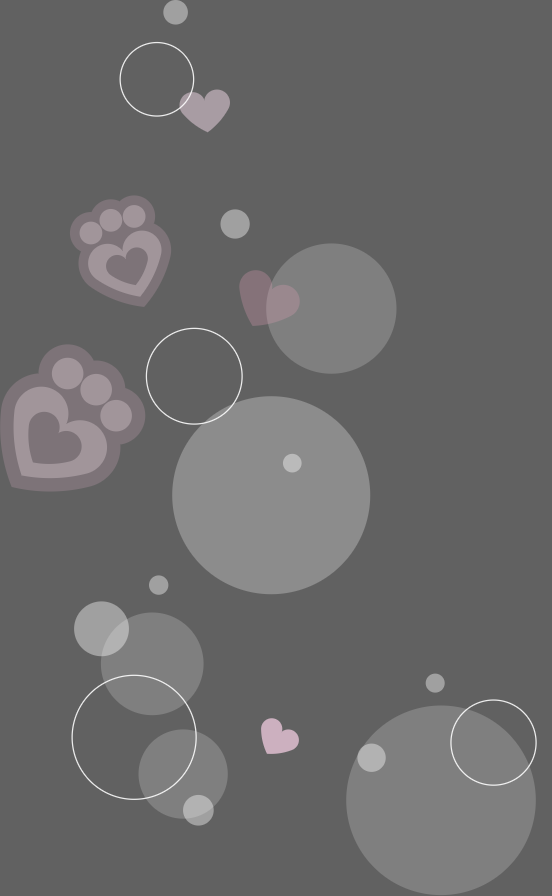
Reproduce this background procedurally as a WebGL 2 fragment shader.

```glsl
#version 300 es
precision highp float;

uniform vec2 u_resolution;
out vec4 outColor;

#define BACKDROP vec3(0.38)
#define HAZE_ALPHA 0.19
#define FOCUS_ALPHA 0.27
#define BEAD_ALPHA 0.40
#define RING_ALPHA 0.88
#define RING_HALF_WIDTH 0.07
#define PAW_RIM vec3(0.49, 0.45, 0.47)
#define PAW_PAD vec3(0.63, 0.585, 0.605)
#define RIM_MARGIN 0.225
#define TOE_RADIUS 0.265

const vec3 WHITE = vec3(1.0);

// Discs as (centre, radius); the canvas is 100 units high
const vec3 HAZE[4] = vec3[4](
    vec3(36.98, 65.56, 7.27), vec3(49.22, 10.68, 10.58),
    vec3(16.99, 25.91, 5.73), vec3(20.44, 13.61, 4.98));
const vec3 FOCUS = vec3(30.27, 44.73, 11.05);
const vec3 BEADS[8] = vec3[8](
    vec3(11.33, 29.82, 3.06), vec3(19.60, 98.63, 1.37),
    vec3(26.24, 75.00, 1.63), vec3(32.62, 48.31, 1.04),
    vec3(17.71, 34.70, 1.08), vec3(48.57, 23.76, 1.06),
    vec3(41.47, 15.43, 1.58), vec3(22.14, 9.57, 1.71));
const vec3 RINGS[4] = vec3[4](
    vec3(17.51, 91.15, 4.10), vec3(21.68, 58.01, 5.34),
    vec3(14.97, 17.71, 6.92), vec3(55.08, 17.12, 4.75));

// Placements as (centre, scale, tilt in degrees)
const vec4 PAWS[2] = vec4[2](
    vec4(13.93, 71.35, 4.78, 21.0), vec4(6.77, 51.95, 6.64, -41.0));
const vec4 HEARTS[3] = vec4[3](
    vec4(22.85, 88.41, 3.19, 6.0), vec4(30.08, 67.19, 4.04, -28.0),
    vec4(31.25, 18.03, 2.60, -34.0));
const vec4 HEART_TINTS[3] = vec4[3](
    vec4(0.66, 0.61, 0.64, 1.0), vec4(0.85, 0.61, 0.70, 0.3),
    vec4(0.80, 0.69, 0.75, 1.0));

float disc(vec2 p, vec3 d) {
    return length(p - d.xy) - d.z;
}

// Heart with its tip near (0, -1): round lobes joined to wide side arcs
float heart(vec2 p) {
    const vec2 lobe = vec2(0.43, 0.0);
    const float lobeRadius = 0.455;
    const vec2 arcCentre = vec2(-1.2475, 1.161);
    p.x = abs(p.x);
    vec2 axis = lobe - arcCentre;
    vec2 q = p - lobe;
    bool onSide = p.y < 0.0 && axis.x * q.y - axis.y * q.x < 0.0;
    return onSide ? length(p - arcCentre) - length(axis) - lobeRadius
                  : length(q) - lobeRadius;
}

vec2 toLocal(vec2 p, vec4 place) {
    float a = radians(place.w);
    float c = cos(a), s = sin(a);
    p = (p - place.xy) / place.z;
    return vec2(c * p.x + s * p.y, c * p.y - s * p.x);
}

void main() {
    float pixel = 100.0 / u_resolution.y;
    vec2 p = gl_FragCoord.xy * pixel;
    vec3 color = BACKDROP;

    #define COVER(d) clamp(0.5 - (d) / pixel, 0.0, 1.0)

    // Paw prints: rim, pad with toes, then a small inner heart
    for (int i = 0; i < 2; i++) {
        vec2 q = toLocal(p, PAWS[i]);
        float size = PAWS[i].z;
        float paw = heart(q);
        for (float t = -1.0; t <= 1.0; t++) {
            vec2 toe = vec2(0.54 * t, 0.91 - 0.11 * t * t);
            paw = min(paw, length(q - toe) - TOE_RADIUS);
        }
        float inner = 0.57 * heart((q + vec2(0.0, 0.14)) / 0.57);
        color = mix(color, PAW_RIM, COVER((paw - RIM_MARGIN) * size));
        color = mix(color, PAW_PAD, COVER(paw * size));
        color = mix(color, PAW_RIM, COVER(inner * size));
    }

    // Translucent discs
    for (int i = 0; i < 4; i++)
        color = mix(color, WHITE, HAZE_ALPHA * COVER(disc(p, HAZE[i])));
    color = mix(color, WHITE, FOCUS_ALPHA * COVER(disc(p, FOCUS)));

    // Loose hearts
    for (int i = 0; i < 3; i++) {
        float d = heart(toLocal(p, HEARTS[i])) * HEARTS[i].z;
        color = mix(color, HEART_TINTS[i].rgb, HEART_TINTS[i].a * COVER(d));
    }

    // Bright beads and thin rings
    for (int i = 0; i < 8; i++)
        color = mix(color, WHITE, BEAD_ALPHA * COVER(disc(p, BEADS[i])));
    for (int i = 0; i < 4; i++) {
        float d = abs(disc(p, RINGS[i])) - RING_HALF_WIDTH;
        color = mix(color, WHITE, RING_ALPHA * COVER(d));
    }

    outColor = vec4(color, 1.0);
}
```
